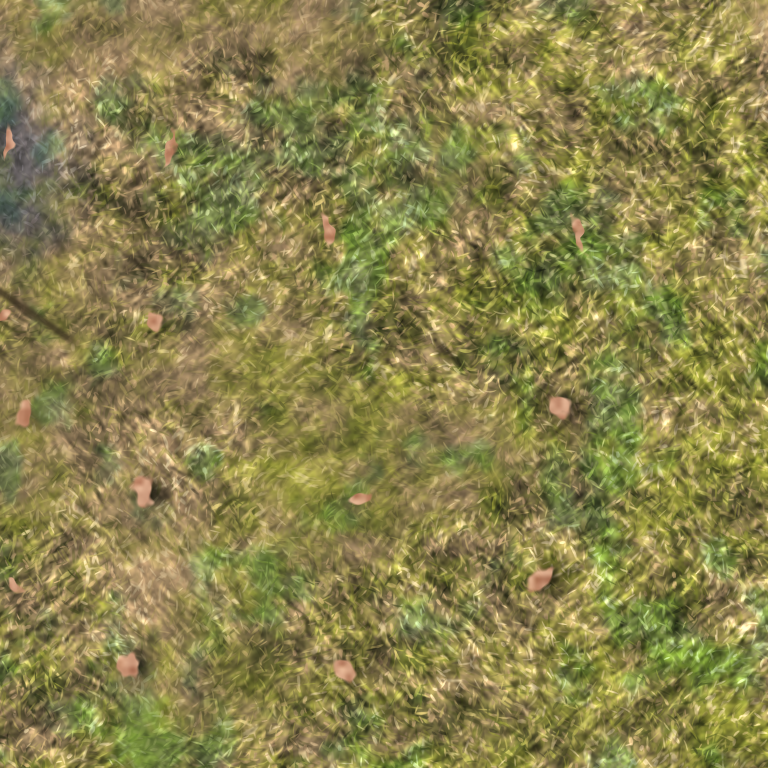
Give the GLSL for this texture, as a three.js fragment shader.

```glsl
// A sunlit meadow of short dry grass seen from above, with a few fallen pink leaves.
varying vec2 vUv;

float hash(vec2 p) {
  return fract(sin(dot(p, vec2(127.1, 311.7))) * 43758.5453);
}

vec2 hash2(vec2 p) {
  return vec2(hash(p), hash(p + 57.3));
}

float noise(vec2 p) {
  vec2 i = floor(p), f = fract(p);
  f = f * f * (3.0 - 2.0 * f);
  return mix(mix(hash(i), hash(i + vec2(1, 0)), f.x),
             mix(hash(i + vec2(0, 1)), hash(i + vec2(1, 1)), f.x), f.y);
}

float fbm(vec2 p) {
  float sum = 0.0, amp = 0.53;
  for (int i = 0; i < 4; i++) {
    sum += amp * noise(p);
    p = mat2(0.8, -0.6, 0.6, 0.8) * p * 2.03 + 9.7;
    amp *= 0.5;
  }
  return sum;
}

vec2 rotate(vec2 p, float a) {
  return mat2(cos(a), -sin(a), sin(a), cos(a)) * p;
}

// Dark soil through olive to straw; lush shifts the middle from tan to yellow-green
vec3 grassColour(float tone, float lush) {
  vec3 dark = mix(vec3(0.42, 0.36, 0.26), vec3(0.36, 0.39, 0.15), lush);
  vec3 middle = mix(vec3(0.58, 0.49, 0.36), vec3(0.56, 0.56, 0.21), lush);
  vec3 light = mix(vec3(0.75, 0.61, 0.45), vec3(0.71, 0.69, 0.33), lush);
  vec3 c = mix(vec3(0.17, 0.18, 0.10), dark, smoothstep(-0.1, 0.3, tone));
  c = mix(c, middle, smoothstep(0.22, 0.52, tone));
  c = mix(c, light, smoothstep(0.5, 0.78, tone));
  return mix(c, vec3(0.90, 0.82, 0.64), smoothstep(0.78, 1.15, tone));
}

// One layer of short tapering blades painted over the ground
vec3 blades(vec3 ground, vec2 p, float scale, float seed, float lean, float shade, float lush) {
  vec2 q = p * scale, cell = floor(q);
  for (int k = 0; k < 9; k++) {
    float row = floor(float(k) / 3.0);
    vec2 id = cell + vec2(float(k) - row * 3.0, row) - 1.0;
    vec2 r = hash2(id + seed), s = hash2(id + seed + 17.3);
    vec2 d = rotate(q - id - r, lean + (s.x - 0.5) * 2.4);
    d.y += (r.x - 0.5) * 0.3 * d.x * d.x;
    float along = abs(d.x) / mix(0.4, 1.0, s.y);
    float width = mix(0.08, 0.26, r.y * r.y) * (1.0 - 0.5 * along);
    float mask = 1.0 - smoothstep(width - 0.08, width + 0.08, abs(d.y));
    mask *= 1.0 - smoothstep(0.5, 1.0, along);
    float tone = shade + (hash(id + seed + 31.9) - 0.5) * 0.9;
    ground = mix(ground, grassColour(tone, clamp(lush + s.y - 0.5, 0.0, 1.0)), mask * 0.72);
  }
  return ground;
}

// Fallen leaves with a dark hollow beside each; those further up are slim and upright
vec3 scatterLeaves(vec3 c, vec2 p) {
  for (int i = 1; i <= 14; i++) {
    float n = float(i);
    vec2 r = hash2(vec2(n, 4.7));
    vec2 at = fract(0.5 + n * vec2(0.7549, 0.5698));
    at = vec2(pow(at.x, 1.3), 0.08 + 0.8 * at.y);
    float slim = step(0.67, at.y);
    vec2 d = rotate(p - at, mix(r.x * 3.1, (r.x - 0.5) * 0.5, slim));
    d += 0.012 * (vec2(noise(p * 90.0), noise(p * 90.0 + 40.0)) - 0.5);
    vec2 size = mix(vec2(0.019, 0.012) * (0.6 + 0.5 * r.y), vec2(0.005, 0.024), slim);
    vec2 away = p - at - vec2(0.009, -0.002);
    c *= 1.0 - exp(-dot(away, away) * 2400.0) * 0.8 * r.y * (1.0 - slim);
    vec3 leaf = mix(vec3(0.70, 0.45, 0.34), vec3(0.97, 0.77, 0.64), noise(p * 110.0 + n));
    c = mix(c, leaf, (1.0 - smoothstep(0.75, 1.2, length(d / size))) * 0.9);
  }
  return c;
}

void main() {
  vec2 p = vUv;

  // Yellow-green gathers at the lower right; tufts and dark gaps break up every patch
  float lush = 0.43 + (fbm(p * 5.0 + 3.0) - 0.5) * 0.8 + (fbm(p * 28.0 + 7.0) - 0.5) * 1.5;
  lush = clamp(lush + 0.3 * (p.x - p.y), 0.0, 1.0);
  float clump = fbm(p * 26.0 + 11.0) - 0.5;
  float shade = 0.59 + clump * 0.75 + (fbm(p * 6.0 + 27.0) - 0.5) * 0.35;
  float lean = 0.9 + (noise(p * 7.0 + 5.0) - 0.5) * 3.2;

  // Blades, softened in a few smeared patches
  vec3 c = grassColour(shade - 0.16, lush);
  for (int i = 0; i < 4; i++) {
    float n = float(i);
    c = blades(c, p + n * 0.137, 44.0 + n * 15.0, n * 71.0, lean, shade + 0.02 * n, lush);
  }
  float blur = smoothstep(0.48, 0.72, fbm(p * 5.0 + 19.0) + 0.2 * (p.y - p.x)) * 0.5;
  c = mix(c, grassColour(shade * 0.7 + 0.14, lush), blur);

  // Fine strands in two crossing directions, with mottled light
  vec2 w = p + 0.012 * vec2(noise(p * 30.0), noise(p * 30.0 + 50.0));
  float strand = mix(noise(rotate(w, 0.7) * vec2(60.0, 190.0)),
                     noise(rotate(w, 2.3) * vec2(60.0, 190.0)), smoothstep(0.35, 0.65, noise(p * 9.0)));
  float mottle = noise(p * 85.0 + 33.0) - 0.5;
  c *= 1.0 + ((strand - 0.5) * 0.65 + mottle * 0.4 + (noise(p * 210.0) - 0.5) * 0.3) * (1.0 - blur);
  c = mix(c, c * vec3(0.80, 0.98, 0.92), smoothstep(0.52, 0.74, fbm(p * 15.0 + 61.0)));

  // Bluish shadow and a dark twig at the left edge
  float shadow = 1.0 - smoothstep(0.3, 1.2, length((p - vec2(0.0, 0.78)) / vec2(0.12, 0.15)) + clump);
  c = mix(c, c * vec3(0.66, 0.76, 1.10), shadow * 0.85);
  vec2 twig = rotate(p - vec2(0.04, 0.593), -0.6);
  float bark = (1.0 - smoothstep(0.001, 0.008, abs(twig.y))) * (1.0 - smoothstep(0.05, 0.09, abs(twig.x)));
  c = mix(c, vec3(0.23, 0.19, 0.13), bark * 0.75);

  gl_FragColor = vec4(clamp(scatterLeaves(c, p), 0.0, 1.0), 1.0);
}
```
